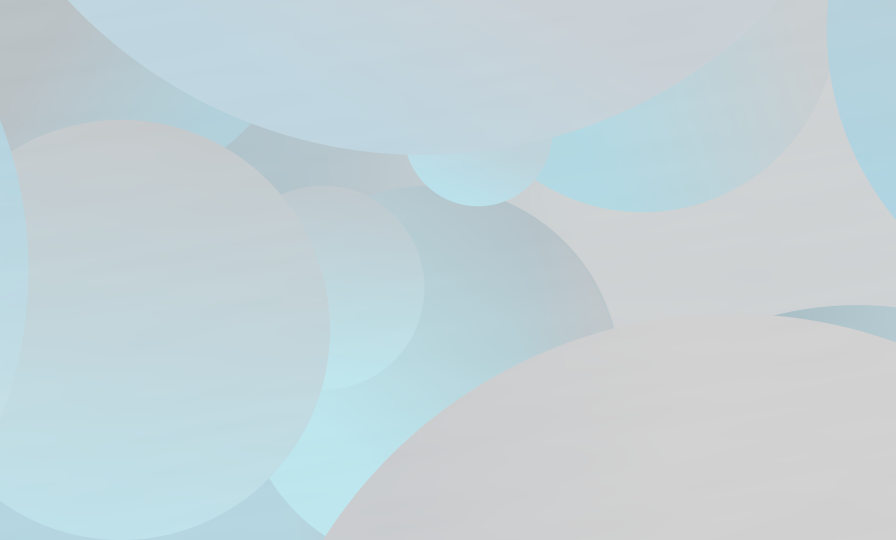
A WebGL 1 fragment shader for this background:

```glsl
precision highp float;
uniform vec2 u_resolution;

float hash(vec2 p) {
  vec3 q = fract(p.xyx * vec3(0.1031, 0.1030, 0.0973));
  q += dot(q, q.yzx + 33.33);
  return fract((q.x + q.y) * q.z);
}

float noise(vec2 p) {
  vec2 i = floor(p), f = fract(p);
  f *= f * (3.0 - 2.0 * f);
  return mix(mix(hash(i), hash(i + vec2(1.0, 0.0)), f.x),
             mix(hash(i + vec2(0.0, 1.0)), hash(i + 1.0), f.x), f.y);
}

// Disc shaded by a gradient running between two points
void ball(inout vec3 color, vec2 p, vec2 center, float radius,
          vec2 start, vec2 end, vec3 startColor, vec3 endColor) {
  vec2 axis = end - start;
  float t = clamp(dot(p - start, axis) / dot(axis, axis), 0.0, 1.0);
  float edge = (radius - length(p - center)) * u_resolution.y;
  color = mix(color, mix(startColor, endColor, t), clamp(edge + 0.5, 0.0, 1.0));
}

void main() {
  vec2 p = gl_FragCoord.xy / u_resolution * vec2(1.67, 1.0);

  // Backdrop: grey on the right, pale blue at the lower left
  vec3 color = mix(vec3(0.70, 0.77, 0.80), vec3(0.81, 0.825, 0.83), smoothstep(0.45, 1.15, p.x));
  float pool = (1.0 - smoothstep(0.1, 0.6, p.y)) * (1.0 - smoothstep(0.5, 0.8, p.x));
  color = mix(color, vec3(0.71, 0.84, 0.88), pool);

  // Far spheres
  ball(color, p, vec2(0.174, 1.043), 0.40, vec2(0.10, 0.93), vec2(0.36, 0.74),
       vec3(0.73, 0.76, 0.775), vec3(0.70, 0.82, 0.86));
  ball(color, p, vec2(0.802, 0.302), 0.354, vec2(0.98, 0.62), vec2(0.66, 0.17),
       vec3(0.705, 0.76, 0.785), vec3(0.74, 0.90, 0.93));
  // Warm fade on the right flank of the middle sphere
  float flank = smoothstep(0.95, 1.16, p.x) * (1.0 - smoothstep(0.345, 0.36, length(p - vec2(0.802, 0.302))));
  color = mix(color, vec3(0.77, 0.785, 0.795), flank * 0.8);
  ball(color, p, vec2(1.198, 0.970), 0.363, vec2(1.52, 0.87), vec2(1.10, 0.72),
       vec3(0.79, 0.81, 0.82), vec3(0.70, 0.85, 0.89));
  ball(color, p, vec2(1.598, -0.202), 0.637, vec2(1.46, 0.42), vec2(1.67, 0.40),
       vec3(0.67, 0.75, 0.78), vec3(0.71, 0.79, 0.82));

  // Small spheres
  ball(color, p, vec2(0.891, 0.757), 0.139, vec2(0.92, 0.74), vec2(0.87, 0.63),
       vec3(0.75, 0.83, 0.86), vec3(0.73, 0.88, 0.92));
  ball(color, p, vec2(0.602, 0.467), 0.189, vec2(0.62, 0.65), vec2(0.59, 0.30),
       vec3(0.75, 0.79, 0.81), vec3(0.75, 0.90, 0.93));

  // Near spheres
  ball(color, p, vec2(0.226, 0.389), 0.389, vec2(0.27, 0.78), vec2(0.20, 0.02),
       vec3(0.775, 0.79, 0.80), vec3(0.75, 0.885, 0.92));
  ball(color, p, vec2(-0.704, 0.50), 0.757, vec2(0.0, 0.76), vec2(0.0, 0.25),
       vec3(0.71, 0.83, 0.875), vec3(0.77, 0.87, 0.90));
  ball(color, p, vec2(0.789, 1.622), 0.909, vec2(0.95, 1.03), vec2(0.76, 0.71),
       vec3(0.79, 0.82, 0.84), vec3(0.75, 0.84, 0.88));
  ball(color, p, vec2(2.089, 0.946), 0.548, vec2(1.67, 1.0), vec2(1.58, 0.70),
       vec3(0.72, 0.82, 0.86), vec3(0.69, 0.83, 0.88));
  ball(color, p, vec2(1.365, -0.485), 0.904, vec2(0.72, 0.20), vec2(1.25, 0.20),
       vec3(0.79, 0.80, 0.81), vec3(0.82, 0.82, 0.82));

  // Faint brushed streaks
  color += 0.008 * (noise(vec2(p.x * 5.0 + p.y * 4.0, p.y * 45.0 - p.x * 8.0 + 20.0)) - 0.5);
  gl_FragColor = vec4(color, 1.0);
}
```
